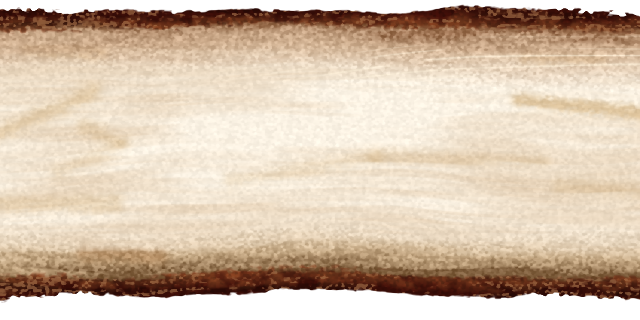
Reproduce this texture procedurally as a Shadertoy shader.

```glsl
vec3 hash3(vec2 p) {
    vec3 q = fract(p.xyx * vec3(0.1031, 0.1030, 0.0973));
    q += dot(q, q.yzx + 33.33);
    return fract((q.xxy + q.yzz) * q.zyx);
}

// Cellular noise with softly blended cell tones
float cells(vec2 p) {
    vec2 home = floor(p);
    float tone = 0.0, total = 0.0;
    for (int j = -1; j <= 1; j++)
    for (int i = -1; i <= 1; i++) {
        vec2 cell = home + vec2(i, j);
        vec3 h = hash3(cell + 200.0);
        vec2 d = cell + 0.15 + 0.7 * h.xy - p;
        float w = exp(-6.0 * dot(d, d));
        tone += w * h.z;
        total += w;
    }
    return tone / total;
}

// Soft brush mark along a segment
float streak(vec2 p, vec2 a, vec2 b, float r) {
    vec2 ab = b - a;
    float d = length(p - a - ab * clamp(dot(p - a, ab) / dot(ab, ab), 0.0, 1.0));
    return exp(-d * d / (r * r));
}

float bump(float x, float width) {
    return exp(-x * x / (width * width));
}

void mainImage(out vec4 fragColor, in vec2 fragCoord) {
    vec2 p = fragCoord / iResolution.y;
    p.x = fragCoord.x / iResolution.x * 2.0;
    float px = 1.0 / iResolution.y;
    float u = p.x - 1.0;

    // Grain follows gently bending, layered waves
    vec2 q = p;
    q.y += 0.018 * sin(p.x * 3.1 + p.y * 5.0) + 0.007 * sin(p.x * 7.3 - p.y * 11.0);
    q.y -= 0.06 * bump(p.x - 1.35, 0.6) * smoothstep(0.4, 0.75, p.y);
    float broad = cells(q * vec2(1.8, 13.0));
    float fine = cells(q * vec2(3.5, 48.0) + 7.0);
    float hair = cells(q * vec2(6.0, 115.0) + 19.0);
    float speck = cells(p * vec2(105.0, 125.0));
    float fleck = cells(p * vec2(62.0, 85.0) + 41.0);
    float rough = cells(p * vec2(28.0, 40.0) + 5.0);

    // Outer silhouette and inner bark boundaries
    float corner = smoothstep(0.62, 0.72, abs(u));
    float jag = (rough - 0.5) * 0.009 + (fleck - 0.5) * (0.006 + 0.012 * corner);
    float top = 0.966 + 0.003 * sin(p.x * 8.0 + 1.0) + 0.002 * sin(p.x * 19.0)
              + 0.014 * bump(p.x - 1.5, 0.14) - 0.006 * smoothstep(0.7, 1.0, abs(u)) + jag;
    float bottom = 0.070 + 0.025 * bump(u, 0.34) + 0.011 * bump(abs(u) - 0.75, 0.14)
                 - 0.008 * smoothstep(0.85, 1.0, abs(u)) + 0.002 * sin(p.x * 23.0) - jag;
    float topBark = 0.904 + 0.020 * bump(u, 0.6) + 0.003 * sin(p.x * 9.0);
    float lowBark = 0.132 + 0.027 * bump(u + 0.06, 0.34) + 0.002 * sin(p.x * 13.0);

    // Pale wood
    float tint = 0.36 + 0.65 * (broad - 0.5) + 0.4 * (fine - 0.5) + 0.22 * (hair - 0.5);
    tint -= 0.38 * streak(p, vec2(0.65, 0.61), vec2(1.3, 0.62), 0.10);
    tint -= 0.18 * streak(p, vec2(0.4, 0.5), vec2(0.8, 0.53), 0.08);
    tint += 0.15 * bump(p.y - 0.35, 0.1);
    vec3 col = mix(vec3(0.985, 0.952, 0.895), vec3(0.885, 0.795, 0.68), clamp(tint, 0.0, 1.0));

    // Golden veins and the swirl at the left
    vec2 v = p + vec2(0.0, 0.018 * (fine - 0.5) + 0.012 * (fleck - 0.5));
    float gold = 0.75 * streak(v, vec2(1.62, 0.685), vec2(2.0, 0.647), 0.021);
    gold += 0.65 * streak(v, vec2(1.64, 0.823), vec2(1.88, 0.818), 0.016);
    gold += 0.85 * streak(v, vec2(0.08, 0.852), vec2(0.32, 0.840), 0.017);
    gold += 0.50 * streak(v, vec2(0.0, 0.583), vec2(0.29, 0.715), 0.026);
    gold += 0.35 * streak(v, vec2(0.26, 0.605), vec2(0.38, 0.555), 0.022);
    gold += 0.28 * streak(v, vec2(0.38, 0.550), vec2(0.18, 0.465), 0.025);
    gold += 0.40 * streak(v, vec2(0.0, 0.367), vec2(0.36, 0.363), 0.026);
    gold += 0.30 * streak(v, vec2(0.72, 0.430), vec2(1.17, 0.510), 0.024);
    gold += 0.30 * streak(v, vec2(1.17, 0.510), vec2(1.7, 0.495), 0.022);
    gold += 0.30 * streak(v, vec2(1.75, 0.420), vec2(2.0, 0.400), 0.026);
    col = mix(col, vec3(0.80, 0.66, 0.45), clamp(gold, 0.0, 1.0) * 0.8);

    // Wood darkens towards both bark strips
    float wobble = 0.06 * (broad - 0.5) + 0.035 * (fine - 0.5) + 0.015 * (speck - 0.5);
    float t = max(topBark - p.y + wobble, 0.0);
    float b = max(p.y - lowBark + wobble, 0.0);
    col = mix(col, vec3(0.82, 0.69, 0.56), 0.88 * (1.0 - smoothstep(0.04, 0.17, t)));
    col = mix(col, vec3(0.56, 0.38, 0.25), 0.85 * exp(-t / 0.026));
    col = mix(col, vec3(0.80, 0.68, 0.52), 0.88 * (1.0 - smoothstep(0.03, 0.15, b)));
    col = mix(col, vec3(0.47, 0.34, 0.21), 0.90 * exp(-b / 0.028));
    col = mix(col, vec3(0.63, 0.43, 0.24), 0.45 * streak(v, vec2(0.26, 0.205), vec2(0.5, 0.195), 0.025));

    // Bright fibres fanning out to the right
    float fan = (p.y - 0.72 - 0.09 * smoothstep(0.5, 1.5, p.x)) / (0.6 + 0.25 * p.x);
    float fibre = pow(0.5 + 0.5 * sin(fan * 260.0 + 2.5 * sin(p.x * 2.3 + fan * 40.0)), 7.0);
    fibre *= bump(fan, 0.065) * smoothstep(0.4, 1.1, p.x) * smoothstep(0.3, 0.65, fine);
    col = mix(col, vec3(1.0, 0.95, 0.86), 0.6 * fibre);

    // Dry paint speckle
    float edgeTone = 1.0 - smoothstep(0.0, 0.2, min(t, b));
    col += ((speck - 0.5) * 0.10 + (fleck - 0.5) * 0.05) * (0.6 + 0.9 * edgeTone);

    // Dark bark with worn, lighter scratches
    float soft = 0.016 * (fleck - 0.5) + 0.014 * (fine - 0.5);
    float bark = max(smoothstep(-0.009, 0.009, p.y - topBark + soft),
                     smoothstep(-0.009, 0.009, lowBark - p.y + soft));
    float depth = p.y > 0.5 ? (p.y - topBark) / (top - topBark) : (lowBark - p.y) / (lowBark - bottom);
    vec3 barkCol = mix(vec3(0.41, 0.20, 0.10), vec3(0.20, 0.045, 0.025),
                       clamp(depth * 1.25 + 0.9 * (rough - 0.5), 0.0, 1.0));
    barkCol *= 0.65 + 0.4 * fine + 0.4 * speck;
    float worn = smoothstep(0.58, 0.82, 0.55 * speck + 0.45 * hair + 0.08 * corner);
    barkCol = mix(barkCol, vec3(0.62, 0.43, 0.28), worn * 0.65);
    col = mix(col, barkCol, bark);

    // Ragged cut against white
    float inside = smoothstep(-px, px, top - p.y) * smoothstep(-px, px, p.y - bottom);
    fragColor = vec4(mix(vec3(1.0), clamp(col, 0.0, 1.0), inside), 1.0);
}
```
